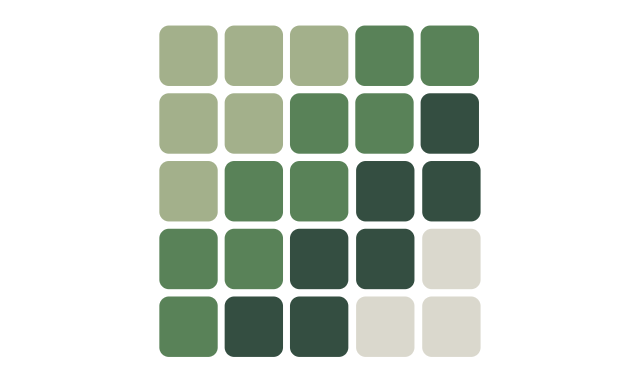
Give the GLSL for this pattern, as a Shadertoy shader.

```glsl
// A five by five grid of rounded tiles, coloured in diagonal bands from sage to stone.

// Signed distance to a rounded rectangle centred at the origin
float roundedBox(vec2 p, vec2 halfSize, float radius) {
    vec2 q = abs(p) - halfSize + radius;
    return length(max(q, 0.0)) + min(max(q.x, q.y), 0.0) - radius;
}

// Colour chosen by the diagonal the tile lies on
vec3 bandColor(float diagonal) {
    vec3 sage   = vec3(0.639, 0.690, 0.545);
    vec3 green  = vec3(0.349, 0.510, 0.345);
    vec3 forest = vec3(0.204, 0.306, 0.255);
    vec3 stone  = vec3(0.855, 0.847, 0.804);
    vec3 color = mix(sage, green, step(2.5, diagonal));
    color = mix(color, forest, step(4.5, diagonal));
    return mix(color, stone, step(6.5, diagonal));
}

void mainImage(out vec4 fragColor, in vec2 fragCoord) {
    // Canvas heights from the grid centre, y pointing down
    vec2 p = (fragCoord - 0.5 * iResolution.xy) / iResolution.y;
    p = vec2(p.x + 0.0022, 0.0020 - p.y);

    // Column and row, counted from the top left
    vec2 pitch = vec2(0.1701, 0.1764);
    vec2 cell = clamp(floor(p / pitch + 0.5), -2.0, 2.0);
    vec2 local = p - cell * pitch;

    // The lower right tiles sit slightly wider apart
    local.x -= 0.0021 * max(cell.x, 0.0) * step(-0.5, cell.y);

    // Tile with a smoothed edge on white
    float d = roundedBox(local, vec2(0.0760, 0.0787), 0.025);
    float coverage = clamp(0.5 - d * iResolution.y, 0.0, 1.0);
    vec3 color = mix(vec3(1.0), bandColor(cell.x + cell.y + 4.0), coverage);
    fragColor = vec4(color, 1.0);
}
```
